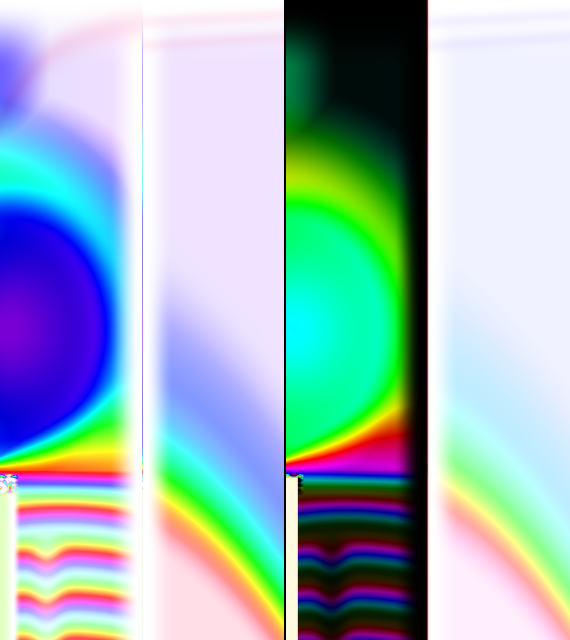
A Shadertoy shader for this background:

```glsl
// Four upright panels of a phase-coloured wave field: hue is phase, strength is amplitude.
// One field holds an oval lobe above rippling bands, the other a sloping rainbow front.
// Each is drawn twice, with the lobe first on white and then on black.

const float TAU = 6.2831853;
const vec3 PINK = vec3(1.0, 0.90, 0.94);
const vec3 PALE_LIME = vec3(0.89, 1.0, 0.76);
const vec3 CREAM = vec3(1.0, 0.98, 0.88);

float bell(float x, float center, float width) {
    float d = (x - center) / width;
    return exp(-d * d);
}

// Smooth fall from one to zero between two values
float fall(float a, float b, float x) {
    return 1.0 - smoothstep(a, b, x);
}

vec3 spectrum(float hue) {
    vec3 wheel = fract(hue + vec3(0.0, 2.0, 1.0) / 3.0);
    return clamp(abs(wheel * 6.0 - 3.0) - 1.0, 0.0, 1.0);
}

vec2 gradientAt(vec2 cell) {
    float angle = TAU * fract(sin(dot(cell, vec2(127.1, 311.7))) * 4375.5);
    return vec2(cos(angle), sin(angle));
}

float gradientNoise(vec2 p) {
    vec2 i = floor(p), f = fract(p);
    vec2 w = f * f * f * (f * (f * 6.0 - 15.0) + 10.0);
    vec2 e = vec2(1.0, 0.0);
    float low = mix(dot(gradientAt(i), f), dot(gradientAt(i + e), f - e), w.x);
    float high = mix(dot(gradientAt(i + e.yx), f - e.yx),
                     dot(gradientAt(i + 1.0), f - 1.0), w.x);
    return mix(low, high, w.y);
}

float lobeDistance(float u, float depth) {
    return length(vec2(u / 0.8, (depth - 0.515) / 0.21));
}

// Lobe with ripples below: returns hue and strength
vec2 lobeField(float u, float depth) {
    float e = lobeDistance(u, depth);
    float hue = 0.76 - 0.10 * smoothstep(0.0, 0.75, e) - 0.20 * smoothstep(0.8, 1.15, e);
    hue += 0.09 * u + 0.22 * smoothstep(1.15, 1.8, e) * fall(0.45, 0.55, depth);

    // Rainbow rim, pinched towards the left
    float rim = (depth - 0.735) / mix(0.015, 0.108, u);
    hue -= 0.48 * smoothstep(-1.7, 0.3, rim);

    // Ripples with a notch that deepens downwards
    float notch = bell(u, 0.33, 0.10) * smoothstep(0.82, 0.87, depth);
    float arch = 0.012 * (1.0 - 4.0 * (u - 0.5) * (u - 0.5));
    float bent = depth - 0.016 * notch + arch * smoothstep(0.74, 0.80, depth);
    hue -= max(bent - 0.735, 0.0) / 0.068;

    float strength = fall(0.95, 2.05, e);
    strength = max(strength, 0.62 * fall(0.0, 0.5, u) * fall(0.45, 0.6, depth));
    strength = max(strength, 0.13 * fall(0.45, 0.6, depth));
    strength = max(strength, 0.88 * smoothstep(0.55, 0.68, depth));
    float ripple = (0.47 + 0.25 * cos(TAU * hue)) * (1.0 - 0.4 * notch);
    strength = mix(strength, ripple, smoothstep(0.725, 0.79, depth));
    strength *= smoothstep(0.0, 0.11, depth) * fall(0.76, 0.98, u);
    return vec2(hue, strength);
}

// Sloping front: returns hue and strength
vec2 frontField(float u, float depth) {
    float s = depth - (0.72 + 0.11 * u + 0.11 * u * u);
    float hue = 0.74 - 0.10 * smoothstep(-0.4, -0.15, s);
    hue -= 0.31 * smoothstep(-0.16, 0.06, s) + 0.38 * smoothstep(-0.03, 0.12, s);
    float strength = 0.11 + 0.39 * smoothstep(-0.36, -0.12, s);
    strength += 0.40 * smoothstep(-0.12, 0.0, s);
    strength = mix(strength, 0.13, smoothstep(0.01, 0.14, s));
    return vec2(hue, strength * smoothstep(0.0, 0.1, depth) * smoothstep(0.02, 0.22, u));
}

vec3 onWhite(vec2 field) {
    return mix(vec3(1.0), spectrum(field.x), field.y);
}

void mainImage(out vec4 fragColor, in vec2 fragCoord) {
    vec2 p = fragCoord / iResolution.xy;
    float soft = 1.0 / iResolution.x;
    float depth = 1.0 - p.y;
    float u = fract(p.x * 4.0);
    vec2 lobe = lobeField(u, depth);
    vec2 front = frontField(u, depth);

    // Speckled knot at the head of the left strip
    float knot = fall(0.09, 0.14, u) * fall(0.012, 0.018, abs(depth - 0.757));
    float speckle = gradientNoise(vec2(u * 22.0, depth * 150.0));
    lobe.x += knot * speckle * 1.5;
    lobe.y *= 1.0 - knot * smoothstep(-0.25, 0.2, speckle);

    // Lobe on white and on black
    float strip = smoothstep(0.765, 0.775, depth);
    vec3 lightLobe = onWhite(lobe) * (1.0 - 0.17 * fall(0.6, 1.0, lobeDistance(u, depth)));
    lightLobe *= mix(vec3(1.0), PINK, bell(depth, 0.03 + 0.16 * exp(-3.0 * u), 0.022));
    vec3 stripColor = mix(PALE_LIME, vec3(1.0), smoothstep(0.02, 0.10, u));
    lightLobe = mix(lightLobe, stripColor, strip * fall(0.09, 0.15, u));
    vec3 darkLobe = spectrum(lobe.x - 0.26) * pow(lobe.y, 1.5);
    darkLobe = mix(darkLobe, CREAM, smoothstep(0.742, 0.748, depth) * fall(0.085, 0.095, u));

    // Front in full and faint tones, with pale streaks near the top
    float streaks = bell(depth, 0.035 - 0.012 * u, 0.010) + bell(depth, 0.072 - 0.015 * u, 0.010);
    vec3 fullFront = onWhite(front) * mix(vec3(1.0), PINK, 0.65 * streaks);
    vec3 faintFront = onWhite(vec2(front.x - 0.09, front.y * 0.52));
    faintFront *= mix(vec3(1.0), vec3(0.96, 0.95, 1.0), streaks);

    // Join the panels and draw their thin seams
    vec3 color = mix(lightLobe, fullFront, smoothstep(-soft, soft, p.x - 0.25));
    color = mix(color, darkLobe, smoothstep(-soft, soft, p.x - 0.5));
    color = mix(color, faintFront, smoothstep(-soft, soft, p.x - 0.75));
    color *= 1.0 - fall(0.001, 0.001 + soft, abs(p.x - 0.5));
    color = mix(color, vec3(0.7, 0.0, 0.05), 0.8 * fall(0.0005, 0.0005 + soft, abs(p.x - 0.75)));
    fragColor = vec4(color, 1.0);
}
```
